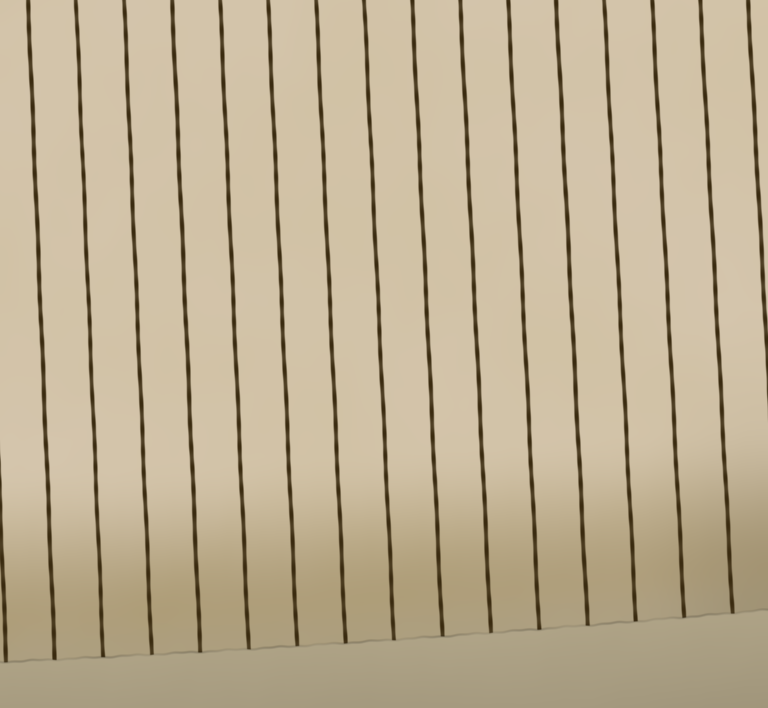
Reproduce this pattern procedurally as a WebGL 1 fragment shader.

```glsl
precision mediump float;
uniform vec2 u_resolution;

// Lengths are in canvas widths.
#define PITCH 0.0625
#define FIRST_LINE 0.0365
#define LEAN 0.0405
#define FAN 0.0009
#define HALF_WIDTH 0.0025
#define SOFTNESS 0.0014
#define WALL vec3(0.825, 0.765, 0.660)
#define WALL_LOW vec3(0.685, 0.620, 0.480)
#define LEDGE vec3(0.670, 0.625, 0.515)
#define INK vec3(0.225, 0.165, 0.060)

float hash(float n) {
  return fract(sin(n * 12.99 + 4.1) * 437.58);
}

// Layered sines, roughly -1 to 1.
float mottle(vec2 p) {
  float sum = 0.0;
  float gain = 0.5;
  for (int i = 0; i < 4; i++) {
    sum += gain * sin(p.x + 1.7 * sin(p.y)) * cos(p.y * 0.9 - p.x * 0.4);
    p = mat2(1.6, 1.2, -1.2, 1.6) * p + 2.3;
    gain *= 0.5;
  }
  return sum;
}

// Depth of the wall's lower edge, rising to the right.
float edgeDepth(float x) {
  float ripple = 0.0006 * sin(x * 100.0) + 0.0004 * sin(x * 271.0);
  return 0.862 - 0.045 * x - 0.023 * x * x + ripple;
}

// Coverage of the leaning, slightly fanned lines.
float lineMask(float x, float depth, float blur) {
  float pitch = PITCH + FAN * depth;
  float k = (x - FIRST_LINE - LEAN * depth) / pitch;
  float id = floor(k + 0.5);
  float seed = hash(id);
  float wobble = 0.0004 * sin(depth * 38.0 + seed * 6.28);
  float bead = sin(depth * 200.0 + seed * 20.0 + sin(depth * 31.0));
  float width = HALF_WIDTH * (0.94 + 0.12 * seed + 0.06 * bead);
  float dist = abs((k - id) * pitch + wobble);
  float ink = 0.93 + 0.07 * bead;
  return ink * (1.0 - smoothstep(width - blur, width + blur, dist));
}

// Wall tone with the shadow gathering above its lower edge.
vec3 wallColor(vec2 p, float height) {
  float shade = 1.0 - smoothstep(0.05, 0.25, height);
  vec3 color = mix(WALL, WALL_LOW, shade);
  color = mix(color, LEDGE, 0.5 * (1.0 - smoothstep(0.0, 0.06, height)));
  float corner = smoothstep(0.8, 1.0, p.x) * smoothstep(0.4, 0.8, p.y);
  color *= 1.0 - 0.07 * corner;
  float stain = mottle(p * 7.0);
  return color + stain * vec3(0.008, 0.009, 0.020);
}

void main() {
  float pixel = 1.0 / u_resolution.x;
  vec2 p = gl_FragCoord.xy * pixel;
  p.y = u_resolution.y * pixel - p.y;
  float blur = max(SOFTNESS, 0.75 * pixel);
  float height = edgeDepth(p.x) - p.y;

  float lines = lineMask(p.x, p.y, blur);
  vec3 wall = mix(wallColor(p, height), INK, lines);

  // Ledge below, a little darker toward the bottom.
  vec3 ledge = LEDGE * (1.02 - 0.6 * max(-height, 0.0));
  ledge += 0.008 * mottle(p * 9.0 + 3.0);

  vec3 color = mix(ledge, wall, smoothstep(-blur, blur, height));

  // Faint broken seam where wall and ledge meet.
  float seam = 1.0 - smoothstep(0.0, 0.0015 + blur, abs(height));
  color *= 1.0 - seam * (0.13 + 0.05 * sin(p.x * 57.0));

  gl_FragColor = vec4(color, 1.0);
}
```
